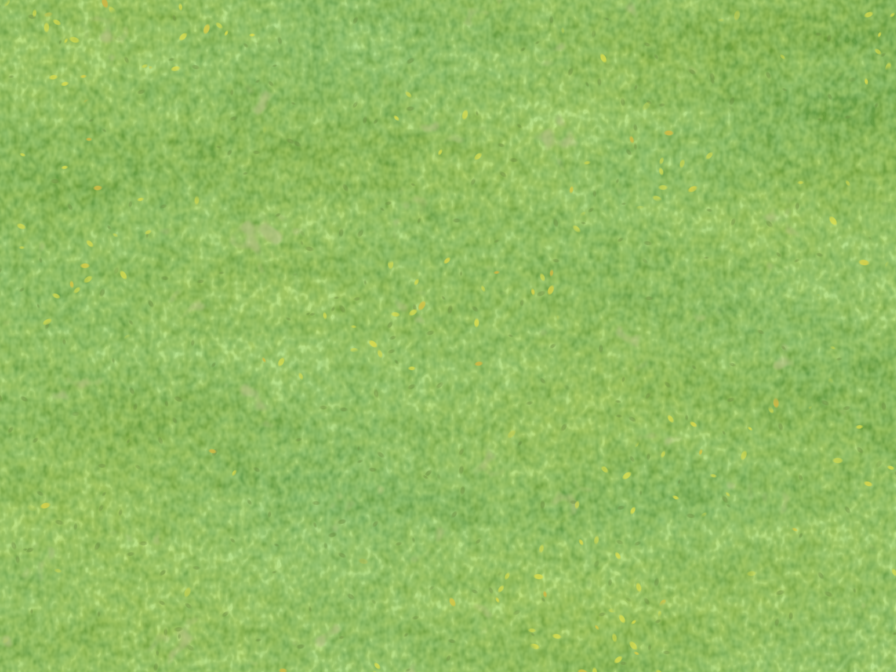
A WebGL 2 fragment shader for this texture:

```glsl
#version 300 es
precision highp float;
precision highp int;
// A sunlit meadow seen from afar: mown bands, soft tufts and fine blades are
// layers of gradient noise mapped through a green ramp. Jittered grid cells
// scatter yellow blossoms and dark gaps; straw shows through in worn patches.
uniform vec2 u_resolution;
out vec4 fragColor;

const vec3 DEEP_GREEN = vec3(0.41, 0.62, 0.26);
const vec3 DARK_GREEN = vec3(0.49, 0.68, 0.32);
const vec3 MID_GREEN = vec3(0.555, 0.735, 0.373);
const vec3 LIGHT_GREEN = vec3(0.615, 0.78, 0.415);
const vec3 PALE_GREEN = vec3(0.72, 0.88, 0.52);
const vec3 BLOSSOM = vec3(0.87, 0.88, 0.30);
const vec3 AMBER = vec3(0.80, 0.72, 0.27);
const vec3 STRAW = vec3(0.73, 0.76, 0.54);
const vec3 SOIL = vec3(0.43, 0.55, 0.26);

// Integer hash giving two values in 0..1 per cell and layer
vec2 hash2(vec2 cell, float layer) {
  uvec3 v = uvec3(ivec3(cell, layer)) * 1664525u + 1013904223u;
  v.x += v.y * v.z; v.y += v.z * v.x; v.z += v.x * v.y;
  v ^= v >> 16u;
  v.x += v.y * v.z; v.y += v.z * v.x;
  return vec2(v.xy >> 8u) / 16777216.0;
}

float cornerSlope(vec2 cell, vec2 offset, float layer) {
  float angle = 6.28319 * hash2(cell, layer).x;
  return dot(vec2(cos(angle), sin(angle)), offset);
}

// Gradient noise scaled to a spread of about one
float gradientNoise(vec2 p, float layer) {
  vec2 cell = floor(p), f = p - cell;
  vec2 w = f * f * f * (f * (f * 6.0 - 15.0) + 10.0);
  vec2 e = vec2(0.0, 1.0);
  float low = mix(cornerSlope(cell, f, layer),
                  cornerSlope(cell + e.yx, f - e.yx, layer), w.x);
  float high = mix(cornerSlope(cell + e.xy, f - e.xy, layer),
                   cornerSlope(cell + e.yy, f - e.yy, layer), w.x);
  return 4.0 * mix(low, high, w.y);
}

// Soft tilted ellipses in jittered cells: x is coverage, y a random tint
vec2 scatterSpecks(vec2 p, float cellSize, float radius, float chance,
                   float blur, float layer) {
  vec2 base = floor(p / cellSize), result = vec2(0.0);
  for (int j = -1; j <= 1; j++) {
    for (int i = -1; i <= 1; i++) {
      vec2 cell = base + vec2(i, j);
      vec2 place = hash2(cell, layer), traits = hash2(cell, layer + 1.0);
      vec2 pick = hash2(cell, layer + 2.0);
      vec2 d = p - (cell + place) * cellSize;
      float angle = 6.28319 * traits.x;
      float c = cos(angle), s = sin(angle);
      d = vec2(c * d.x + s * d.y, c * d.y - s * d.x) * vec2(0.75, 1.3);
      float size = radius * mix(0.55, 1.25, traits.y);
      float cover = 1.0 - smoothstep(size - blur, size + blur, length(d));
      cover *= smoothstep(0.0, 0.02, chance - pick.x);
      if (cover > result.x) result = vec2(cover, pick.y);
    }
  }
  return result;
}

// Green ramp; tone zero is the middle of the lawn
vec3 grassColour(float tone) {
  vec3 c = mix(DEEP_GREEN, DARK_GREEN, clamp((tone + 2.8) / 1.25, 0.0, 1.0));
  c = mix(c, MID_GREEN, clamp((tone + 1.55) / 1.25, 0.0, 1.0));
  c = mix(c, LIGHT_GREEN, clamp((tone + 0.3) / 1.3, 0.0, 1.0));
  return mix(c, PALE_GREEN, clamp((tone - 1.0) / 1.4, 0.0, 1.0));
}

// Wide mown stripes, sloping gently down to the right
float mownBands(vec2 p) {
  vec2 q = vec2(p.x, p.y + 0.07 * p.x);
  return 0.65 * gradientNoise(q * vec2(1.3, 5.0) + 3.7, 1.0)
       + 0.50 * gradientNoise(q * vec2(2.6, 15.0) + 8.2, 2.0)
       + 0.7 * (0.5 - p.y);
}

// Tufts and blades, from coarse to fine
float grassGrain(vec2 p) {
  return 0.28 * gradientNoise(p * vec2(18.0, 26.0), 3.0)
       + 0.40 * gradientNoise(p * vec2(52.0, 56.0), 4.0)
       + 0.58 * gradientNoise(p * vec2(112.0, 92.0), 5.0)
       + 0.28 * gradientNoise(p * vec2(185.0, 140.0), 6.0);
}

void main() {
  vec2 p = gl_FragCoord.xy / u_resolution.y;
  float blur = 0.0011 + 0.5 / u_resolution.y;

  // Lawn, with a slow and a fine drift between warm and cool green
  vec3 colour = grassColour(0.5 * mownBands(p) + grassGrain(p));
  float warmth = 0.6 * gradientNoise(p * vec2(3.0, 6.0), 7.0)
               + 0.6 * gradientNoise(p * 60.0, 8.0);
  colour += warmth * vec3(0.009, 0.0, -0.016);

  // Worn patches where dry straw shows between the blades
  float wear = gradientNoise(p * vec2(9.0, 13.0), 9.0)
             + 0.5 * gradientNoise(p * 45.0, 10.0);
  colour = mix(colour, STRAW, 0.55 * smoothstep(1.7, 2.8, wear));

  // Dark gaps, then blossoms gathered in loose drifts
  vec2 gap = scatterSpecks(p, 0.021, 0.0034, 0.10, blur, 20.0);
  colour = mix(colour, SOIL, 0.45 * gap.x);
  float drift = gradientNoise(p * vec2(2.6, 4.2) + 5.3, 11.0)
              + 0.5 * gradientNoise(p * vec2(8.0, 11.0), 12.0);
  float chance = 0.012 + 0.13 * smoothstep(-0.3, 1.9, drift);
  vec2 flower = scatterSpecks(p, 0.018, 0.0042, chance, blur, 30.0);
  vec3 petal = mix(BLOSSOM, AMBER, smoothstep(0.7, 1.0, flower.y));
  colour = mix(colour, petal, flower.x * mix(0.55, 0.9, flower.y));

  fragColor = vec4(clamp(colour, 0.0, 1.0), 1.0);
}
```
